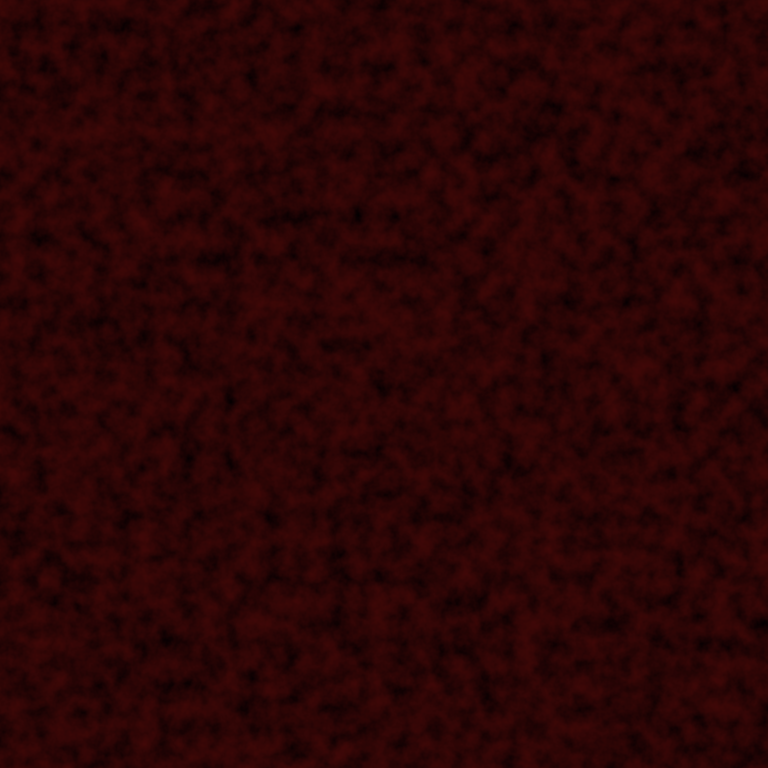
Write a Shadertoy shader that draws this texture.

```glsl
#define BASE_COLOR vec3(0.166, 0.018, 0.019)
#define TONE_SWING vec3(0.122, 0.017, 0.012)
#define GRAIN_CELLS 36.0
#define CLOUD_CELLS 9.0
#define CLOUD_AMOUNT 0.28
#define PIT_DEPTH 0.25
#define OCTAVES 4

// Random unit gradient for a lattice point
vec2 latticeGradient(vec2 cell) {
    uvec2 q = uvec2(ivec2(cell) + 4096);
    uint h = q.x * 1597334677u ^ q.y * 3812015801u;
    h = (h ^ (h >> 15)) * 2246822519u;
    h = (h ^ (h >> 13)) * 3266489917u;
    h ^= h >> 16;
    float angle = 6.28318 * float(h & 65535u) / 65536.0;
    return vec2(cos(angle), sin(angle));
}

float gradientNoise(vec2 p) {
    vec2 cell = floor(p);
    vec2 f = p - cell;
    vec2 w = f * f * f * (f * (f * 6.0 - 15.0) + 10.0);
    vec2 e = vec2(0.0, 1.0);
    float a = dot(latticeGradient(cell), f);
    float b = dot(latticeGradient(cell + e.yx), f - e.yx);
    float c = dot(latticeGradient(cell + e.xy), f - e.xy);
    float d = dot(latticeGradient(cell + e.yy), f - e.yy);
    return mix(mix(a, b, w.x), mix(c, d, w.x), w.y);
}

// Octaves are turned against each other to hide the lattice
float fractalNoise(vec2 p) {
    const mat2 turn = mat2(0.8, 0.6, -0.6, 0.8);
    float sum = 0.0;
    float amplitude = 1.0;
    for (int i = 0; i < OCTAVES; i++) {
        sum += amplitude * gradientNoise(p);
        p = 2.0 * turn * p + 17.3;
        amplitude *= 0.52;
    }
    return sum;
}

void mainImage(out vec4 fragColor, in vec2 fragCoord) {
    vec2 uv = fragCoord / iResolution.y;

    // Soft mottled grain over faint broad clouds
    float tone = fractalNoise(uv * GRAIN_CELLS + 3.7);
    tone += CLOUD_AMOUNT * fractalNoise(uv * CLOUD_CELLS + 61.2);

    // Dark pits reach a little further than the light flecks
    tone -= PIT_DEPTH * (tone * tone - 0.06);

    fragColor = vec4(max(BASE_COLOR + TONE_SWING * tone, 0.0), 1.0);
}
```
